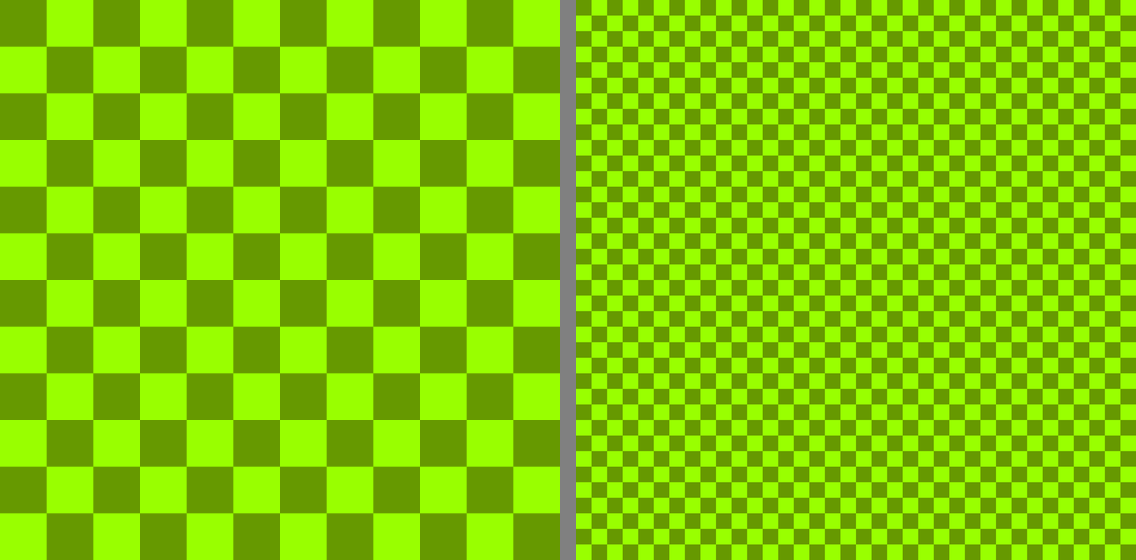
Left, the tile; right, the same tile 3 across and 3 down.
Write a three.js fragment shader that draws this pattern.

```glsl
// Checkerboard of twelve by twelve flat squares in lime and olive green.
varying vec2 vUv;

const float CHECKS = 12.0; // even, so opposite edges join
const vec3 LIME = vec3(0.6, 1.0, 0.0);
const vec3 OLIVE = vec3(0.4, 0.6, 0.0);

// Signed distance to the nearest cell edge, positive in even cells.
vec2 edgeDistance(vec2 p) {
  return 0.5 - abs(mod(p + 0.5, 2.0) - 1.0);
}

// Square wave from -1 to 1 on each axis, smoothed over the given width.
vec2 squareWave(vec2 p, vec2 width) {
  return clamp(2.0 * edgeDistance(p) / width, -1.0, 1.0);
}

// Coverage of the even checks, including the one at the origin.
float checker(vec2 p, vec2 width) {
  vec2 wave = squareWave(p, width);
  return 0.5 + 0.5 * wave.x * wave.y;
}

void main() {
  vec2 p = vUv * CHECKS;
  vec2 width = max(fwidth(p), vec2(0.0001));
  gl_FragColor = vec4(mix(OLIVE, LIME, checker(p, width)), 1.0);
}
```
